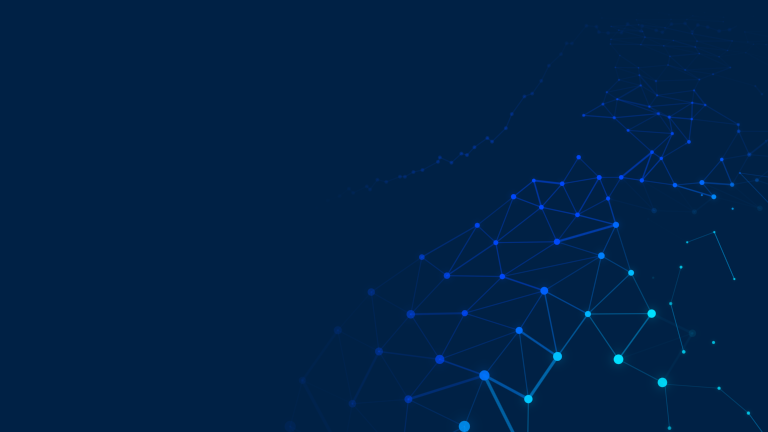
Give the GLSL for this background, as a Shadertoy shader.

```glsl
// A glowing blue network of linked nodes receding over a dark navy backdrop.
#define NAVY vec3(0.0, 0.13, 0.27)
#define BLUE vec3(0.0, 0.28, 0.98)
#define CYAN vec3(0.0, 0.88, 1.0)
#define HORIZON 1.05
#define ROW_STEP 0.12
#define ROW_PHASE 0.3
#define LANE_WAVE 0.33
#define FINE_CELL 0.08
#define BROAD_SIZE 0.0122
#define FINE_SIZE 0.0048
#define CHAIN_NODES 48

vec2 hash2(vec2 p) {
    vec3 q = fract(vec3(p.xyx) * vec3(0.1031, 0.1030, 0.0973));
    q += dot(q, q.yzx + 33.33);
    return fract((q.xx + q.yz) * q.zy);
}

float segmentDist(vec2 p, vec2 a, vec2 b) {
    vec2 ab = b - a;
    float t = clamp(dot(p - a, ab) / max(dot(ab, ab), 1e-6), 0.0, 1.0);
    return length(p - a - ab * t);
}

// Soft coverage of a shape with the given radius
float ink(float dist, float radius) {
    float px = 0.8 / iResolution.y;
    return 1.0 - smoothstep(max(radius - px, 0.0), radius + px, dist);
}

// Sloping left border of the sheet, and the distance between its lanes
float borderX(float y) {
    float bulge = (y - 0.34) / 0.1;
    return 0.66 + 0.75 * smoothstep(0.0, 0.85, y) - 0.055 * exp(-bulge * bulge);
}
float laneWidth(float y) { return mix(0.138, 0.065, smoothstep(0.38, 0.6, y)); }

// Disorder grows in the distant rows
float churn(vec2 id) { return smoothstep(4.0, 8.0, id.y); }

// Broad grid: lanes follow the border, rows close up towards the horizon
vec2 toGrid(vec2 p, bool fine) {
    if (fine) return p / FINE_CELL;
    float lane = (p.x - borderX(p.y)) / laneWidth(p.y);
    return vec2(lane, -log(HORIZON - p.y) / ROW_STEP - ROW_PHASE) + 0.5;
}

vec2 nodeAt(vec2 id, bool fine) {
    vec2 rnd = hash2(id + 71.0);
    if (fine) return (id + 0.1 + 0.8 * rnd) * FINE_CELL;
    vec2 g = id + mix(0.18, 0.85, churn(id)) * (rnd - 0.5);
    g.y += LANE_WAVE * cos(id.x * 2.0944) * (1.0 - churn(id));
    float y = HORIZON - exp(-(g.y + ROW_PHASE) * ROW_STEP);
    return vec2(borderX(y) + g.x * laneWidth(y), y);
}

// Hue shifts from blue to cyan towards the lower right
vec3 nodeColor(vec2 n) {
    float shift = smoothstep(0.87, 1.25, n.x - 0.9 * n.y);
    return mix(BLUE, CYAN, shift * (1.0 - 0.85 * smoothstep(0.42, 0.64, n.y)));
}

// Visibility of the main sheet: faded left and top, open at the lower right
float broadCover(vec2 n, vec2 id) {
    float left = mix(0.08, 1.0, smoothstep(0.72, 1.2, n.x));
    float top = mix(1.0, 0.12, smoothstep(0.6, 0.88, n.y));
    float limit = mix(1.57, 1.46, smoothstep(0.3, 0.45, n.y));
    float gap = smoothstep(limit, limit + 0.04, n.x) * (1.0 - smoothstep(0.5, 0.55, n.y));
    float foot = smoothstep(1.28, 1.32, n.x) * (1.0 - smoothstep(0.09, 0.12, n.y));
    float kept = step(0.0, id.x) * step(hash2(id + 43.0).x, mix(1.0, 0.75, churn(id)));
    float side = 1.0 - 0.7 * smoothstep(1.66, 1.74, n.x);
    return kept * left * top * side * (1.0 - max(gap, foot)) * (1.0 - smoothstep(0.92, 0.98, n.y));
}

// Visibility of the scattered small nodes on the right
float fineCover(vec2 n, vec2 id) {
    float area = smoothstep(1.49, 1.58, n.x) * (1.0 - smoothstep(0.56, 0.72, n.y));
    return 0.8 * area * step(0.3, hash2(id + 19.0).x);
}

float cover(vec2 n, vec2 id, bool fine) {
    return fine ? fineCover(n, id) : broadCover(n, id);
}

// Jittered triangle mesh: links first, nodes on top
vec3 drawMesh(vec3 col, vec2 p, float size, float linkChance, bool fine) {
    vec2 home = floor(toGrid(p, fine));
    float dots = 0.0;
    vec3 dotColor = BLUE;
    for (int k = 0; k < 9; k++) {
        vec2 id = home + vec2(k % 3, k / 3) - 1.0;
        vec2 a = nodeAt(id, fine);
        float coverA = cover(a, id, fine);
        for (int j = 0; j < 3; j++) {
            vec2 nextId = id + vec2(1 - j, min(j, 1));
            vec2 b = nodeAt(nextId, fine);
            vec2 rnd = hash2(id * 3.0 + float(j) * 17.0);
            float strength = min(coverA, cover(b, nextId, fine)) * step(rnd.x, linkChance);
            float width = fine ? 0.0006 : 0.0009 + 0.0032 * pow(rnd.y, 7.0) * (1.0 - a.y);
            float alpha = strength * mix(0.22, 0.55, rnd.y * rnd.y);
            vec3 linkColor = mix(BLUE, nodeColor(0.5 * (a + b)), 0.7);
            col = mix(col, linkColor, alpha * ink(segmentDist(p, a, b), width));
        }
        float radius = size * max(1.02 - a.y, 0.15) * mix(0.75, 1.1, hash2(id + 5.0).y);
        float dist = length(p - a);
        float disc = coverA * max(ink(dist, radius), 0.12 * exp(-dist * dist / (3.0 * radius * radius)));
        if (disc > dots) { dots = disc; dotColor = nodeColor(a); }
    }
    return mix(col, dotColor, dots);
}

// Faint chain that climbs from the middle to the top right
vec2 chainNode(float i) {
    vec2 rnd = hash2(vec2(i, 8.0)) - 0.5;
    float x = mix(0.72, 1.7, i / float(CHAIN_NODES)) + 0.02 * rnd.x;
    float y = 0.524 + 0.34 * (min(x, 1.15) - 0.72) + 0.265 * smoothstep(1.1, 1.38, x);
    return vec2(x, y + 0.024 * rnd.y);
}

void mainImage(out vec4 fragColor, in vec2 fragCoord) {
    vec2 p = fragCoord / iResolution.y;
    p.x *= 16.0 / 9.0 * iResolution.y / iResolution.x;
    vec3 col = NAVY;
    for (int i = 0; i < CHAIN_NODES; i++) {
        vec2 a = chainNode(float(i)), b = chainNode(float(i) + 1.0);
        float glow = 0.28 * smoothstep(0.7, 1.12, a.x) * mix(1.0, 0.25, smoothstep(1.14, 1.32, a.x));
        col = mix(col, BLUE, glow * 0.45 * ink(segmentDist(p, a, b), 0.001));
        col = mix(col, BLUE, glow * ink(length(p - a), 0.0042));
    }
    col = drawMesh(col, p, BROAD_SIZE, 0.95, false);
    col = drawMesh(col, p, FINE_SIZE, 0.45, true);
    fragColor = vec4(col, 1.0);
}
```
